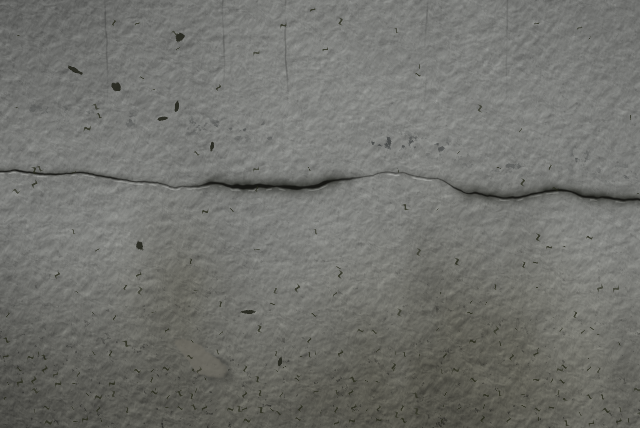
Give the GLSL for this texture, as a Shadertoy shader.

```glsl
float hash(vec2 p) {
    return fract(sin(dot(p, vec2(127.1, 311.7))) * 43758.5453);
}

float noise(vec2 p) {
    vec2 i = floor(p), f = fract(p);
    f = f * f * (3.0 - 2.0 * f);
    return mix(mix(hash(i), hash(i + vec2(1, 0)), f.x),
               mix(hash(i + vec2(0, 1)), hash(i + vec2(1, 1)), f.x), f.y);
}

float fbm(vec2 p) {
    float sum = 0.0, amp = 0.5;
    for (int i = 0; i < 4; i++) {
        sum += amp * noise(p);
        p = mat2(1.6, 1.2, -1.2, 1.6) * p + 7.3;
        amp *= 0.5;
    }
    return sum;
}

float blob(vec2 p, vec2 center, vec2 radius) {
    vec2 q = (p - center) / radius;
    return exp(-dot(q, q));
}

vec2 rotate(vec2 p, float a) {
    return mat2(cos(a), -sin(a), sin(a), cos(a)) * p;
}

// Height of the crack, sampled every tenth of a unit
float crackHeight(float x) {
    float knots[17] = float[17](0.602, 0.592, 0.597, 0.577, 0.567, 0.569, 0.565, 0.561,
        0.577, 0.594, 0.589, 0.550, 0.541, 0.556, 0.540, 0.532, 0.53);
    float t = clamp(x * 10.0, 0.0, 15.99);
    int i = int(t);
    float y = mix(knots[i], knots[i + 1], smoothstep(0.0, 1.0, fract(t)));
    return y + 0.016 * (fbm(vec2(x * 22.0, 3.0)) - 0.47);
}

// Ragged debris, one chip per cell
float flecks(vec2 p, float cell, float density) {
    vec2 id = floor(p / cell);
    vec2 jitter = 0.3 + 0.4 * vec2(hash(id + 1.7), hash(id + 5.1));
    vec2 q = rotate(p - (id + jitter) * cell, 6.28 * hash(id + 9.2));
    q.y += 0.003 * sin(q.x * 400.0);
    float size = 0.5 + hash(id + 4.4);
    float d = length(q / vec2(0.0055, 0.0018) / size) - 1.0;
    return step(hash(id + 2.3), density) * smoothstep(0.6, -0.4, d);
}

void mainImage(out vec4 fragColor, in vec2 fragCoord) {
    vec2 p = fragCoord / iResolution.y;
    float px = 1.0 / iResolution.y;
    float low = smoothstep(0.52, 0.0, p.y);

    // Broad light and shadow
    float shade = 0.492 - 0.10 * low;
    shade -= 0.10 * blob(p, vec2(0.0, 1.05), vec2(0.45, 0.3));
    shade -= 0.06 * blob(p, vec2(1.5, 1.05), vec2(0.4, 0.25));
    shade -= 0.06 * blob(p, vec2(0.0, 0.0), vec2(0.35, 0.35));
    shade += 0.035 * blob(p, vec2(0.26, 0.42), vec2(0.10, 0.2));
    shade += 0.035 * blob(p, vec2(0.72, 0.36), vec2(0.14, 0.25));
    shade += 0.05 * blob(p, vec2(1.37, 0.28), vec2(0.13, 0.28));
    shade += 0.02 * blob(p, vec2(0.85, 0.8), vec2(0.5, 0.2));

    // Damp stains and vertical runs
    float stain = 0.8 * blob(p, vec2(0.41, 0.33), vec2(0.10, 0.16))
                + 0.9 * blob(p, vec2(1.07, 0.16), vec2(0.26, 0.28))
                + 0.5 * blob(p, vec2(0.75, 0.0), vec2(0.5, 0.15));
    stain *= 0.5 + fbm(p * vec2(14.0, 9.0));
    shade -= 0.065 * stain;
    shade += 0.05 * (noise(vec2(p.x * 13.0, p.y * 1.5)) - 0.5) * smoothstep(0.6, 0.4, p.y);
    shade += 0.05 * (fbm(p * 9.0) - 0.47);

    // Stucco relief lit from above
    vec2 relief = p * 62.0 + 1.5 * fbm(p * 25.0);
    float slope = fbm(relief) - fbm(relief + vec2(-0.12, 0.28));
    shade += 0.26 * slope + 0.05 * (fbm(p * 130.0) - 0.47);
    float pits = smoothstep(0.66, 0.8, fbm(p * 95.0 + 20.0));
    shade -= pits * (0.04 + 0.08 * low);

    vec3 col = shade * mix(vec3(0.995, 1.005, 0.985), vec3(1.02, 1.01, 0.91),
                           clamp(0.5 * low + 0.6 * stain, 0.0, 1.0));

    // Pale smooth scar with a dark rim
    vec2 s = rotate(p - vec2(0.467, 0.163), -0.58);
    s.y += 0.02 * (fbm(p * 30.0) - 0.47);
    float scar = length(s / vec2(0.076, 0.027 + 0.1 * s.x));
    col = mix(col, vec3(0.43, 0.42, 0.385), 0.75 * smoothstep(1.0, 0.85, scar));
    col *= 1.0 - 0.18 * exp(-pow((scar - 1.0) * 6.0, 2.0)) * smoothstep(-0.02, 0.06, s.x);

    // Broken row of grey scuffs above the crack
    float row = p.y - 0.745 + 0.085 * p.x + 0.03 * smoothstep(1.0, 1.15, p.x);
    float scuffs = smoothstep(0.55, 0.68, fbm(p * vec2(65.0, 80.0) + 40.0))
                 * smoothstep(0.3, 0.6, noise(vec2(p.x * 11.0, 8.0))) * exp(-pow(row / 0.022, 2.0));
    scuffs *= 0.45 + 0.5 * blob(p, vec2(0.82, 0.68), vec2(0.22, 0.1));
    scuffs += 0.7 * blob(p, vec2(1.355, 0.634), vec2(0.022, 0.025))
            * smoothstep(0.45, 0.6, fbm(p * 75.0));
    col = mix(col, vec3(0.24, 0.25, 0.25), min(scuffs, 0.8));

    // Hairline cracks falling from the top edge
    for (int i = 0; i < 5; i++) {
        float k = float(i);
        float x = 0.25 + 0.235 * k + 0.05 * sin(k * 2.4) + 0.02 * (fbm(vec2(p.y * 9.0, k * 7.0)) - 0.47);
        float hair = smoothstep(0.0012 + px, 0.0, abs(p.x - x));
        col *= 1.0 - 0.22 * hair * smoothstep(0.74, 0.82, p.y) * noise(vec2(p.y * 30.0, k));
    }

    // Main crack: soot halo, dark core, chipped lower lip
    float d = p.y - crackHeight(p.x);
    float heavy = smoothstep(0.42, 0.52, p.x) * smoothstep(0.86, 0.76, p.x);
    float right = smoothstep(1.02, 1.1, p.x);
    float left = smoothstep(0.48, 0.2, p.x);
    float width = 0.007 + 0.007 * heavy + 0.006 * right;
    float grime = exp(-pow(abs(d - 0.002) / width, 1.4)) * (0.12 + 0.6 * heavy + 0.48 * right + 0.25 * left);
    grime *= 0.35 + 1.3 * fbm(p * vec2(28.0, 45.0));
    grime += 0.16 * (heavy + right) * exp(-abs(d) / 0.028) * fbm(p * 20.0);
    col = mix(col, vec3(0.12, 0.125, 0.105), clamp(grime, 0.0, 0.85));
    float core = 0.0012 + 0.004 * (0.3 * left + heavy + 0.4 * right) * noise(vec2(p.x * 45.0, 2.0));
    float line = smoothstep(core + 0.5 * px + 0.001, core - px, abs(d));
    col = mix(col, vec3(0.07, 0.07, 0.06), line * (0.5 + 0.4 * max(heavy, max(left, right))));
    float lip = smoothstep(0.003, 0.0, abs(d + core + 0.004));
    col += 0.13 * lip * smoothstep(0.4, 0.7, noise(p * vec2(70.0, 20.0)));

    // Scattered debris, thicker toward the ground
    float debris = flecks(p, 0.031, 0.03 + 0.38 * low * low);
    debris = max(debris, 0.8 * flecks(p + 3.37, 0.047, 0.06 + 0.3 * low));
    col = mix(col, vec3(0.15, 0.16, 0.10), 0.75 * debris);

    // Larger chips: position, angle, length
    vec4 chips[9] = vec4[9](vec4(0.176, 0.836, -0.5, 0.019), vec4(0.42, 0.914, 1.2, 0.012),
        vec4(0.272, 0.797, -0.8, 0.013), vec4(0.326, 0.426, -1.0, 0.011),
        vec4(0.58, 0.271, 0.0, 0.017), vec4(0.654, 0.154, 1.3, 0.011),
        vec4(0.495, 0.658, 1.4, 0.011), vec4(0.381, 0.723, 0.2, 0.012), vec4(0.413, 0.753, 1.4, 0.014));
    for (int i = 0; i < 9; i++) {
        vec2 q = rotate(p - chips[i].xy, chips[i].z);
        float thick = i == 1 || i == 2 || i == 3 ? 0.009 : 0.005;
        float chip = length(q / vec2(chips[i].w, thick)) + 0.9 * (fbm(p * 130.0) - 0.47);
        col = mix(col, vec3(0.13, 0.135, 0.10), 0.88 * smoothstep(1.1, 0.75, chip));
    }

    fragColor = vec4(clamp(col, 0.0, 1.0), 1.0);
}
```
